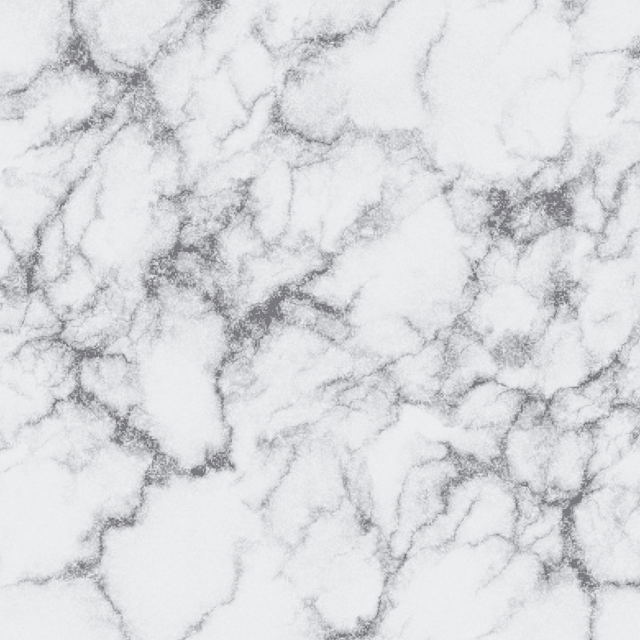
Give the GLSL for this texture, as a Shadertoy shader.

```glsl
vec2 hash22(vec2 p) {
    vec3 h = fract(p.xyx * vec3(0.1031, 0.1030, 0.0973));
    h += dot(h, h.yzx + 33.33);
    return fract((h.xx + h.yz) * h.zy);
}

float noise(vec2 p) {
    vec2 cell = floor(p), f = fract(p);
    f = f * f * (3.0 - 2.0 * f);
    float low = mix(hash22(cell).x, hash22(cell + vec2(1, 0)).x, f.x);
    float high = mix(hash22(cell + vec2(0, 1)).x, hash22(cell + vec2(1, 1)).x, f.x);
    return mix(low, high, f.y);
}

float fbm(vec2 p) {
    float sum = 0.0, gain = 0.5;
    for (int i = 0; i < 5; i++) {
        sum += gain * noise(p);
        p = mat2(1.6, 1.2, -1.2, 1.6) * p + 17.3;
        gain *= 0.5;
    }
    return sum / 0.97;
}

vec2 sway(vec2 p) {
    return vec2(fbm(p + 3.1), fbm(p + 41.7)) - 0.5;
}

// Distance to the nearest border of a Voronoi cell, with rounded corners
float crackDistance(vec2 p) {
    vec2 cell = floor(p), f = fract(p), nearest = vec2(0);
    float best = 9.0;
    for (int y = -1; y <= 1; y++)
    for (int x = -1; x <= 1; x++) {
        vec2 g = vec2(x, y);
        vec2 r = g + hash22(cell + g) - f;
        if (dot(r, r) < best) {
            best = dot(r, r);
            nearest = r;
        }
    }
    float sum = 0.0;
    for (int y = -2; y <= 2; y++)
    for (int x = -2; x <= 2; x++) {
        vec2 g = vec2(x, y);
        vec2 r = g + hash22(cell + g) - f;
        vec2 across = r - nearest;
        if (dot(across, across) > 0.0001)
            sum += exp(-16.0 * dot(0.5 * (r + nearest), normalize(across)));
    }
    return max(-log(sum) / 16.0, 0.0);
}

void mainImage(out vec4 fragColor, in vec2 fragCoord) {
    vec2 p = fragCoord / iResolution.y;

    // Ragged distortion, then a stretch along the rising diagonal
    vec2 q = p + 0.14 * sway(p * 4.0) + 0.05 * sway(p * 17.0) + 0.016 * sway(p * 60.0);
    q = vec2(0.80 * (q.x + q.y) * 0.7071, 1.2 * (q.y - q.x) * 0.7071) + 8.0;

    float slabs = crackDistance(q * 4.2);
    float stones = crackDistance(q * 11.5 + 5.0);
    float chips = crackDistance(q * 27.0 + 19.0);

    // Broken zones follow the borders of the large slabs
    float broken = smoothstep(0.38, 0.62, fbm(p * 3.2 + 11.0) + 0.20 * exp(-8.0 * slabs) - 0.08);
    float presence = smoothstep(0.25, 0.75, noise(q * 8.0 + 29.0));
    float patches = smoothstep(0.46, 0.70, fbm(q * 14.0 + 51.0));
    float wisps = smoothstep(0.3, 0.7, fbm(q * 18.0 + 90.0));

    // Veins with soft halos and sharp dark cores
    float ink = presence * (0.12 * exp(-12.0 * slabs) + 0.42 * exp(-55.0 * slabs));
    ink += broken * wisps * (0.12 * exp(-8.0 * stones) + 0.34 * exp(-28.0 * stones));
    ink += broken * patches * (0.34 * exp(-6.0 * stones) + 0.28 * exp(-16.0 * chips));

    // Faint clouds and crystalline grain
    ink += 0.04 * smoothstep(0.4, 0.7, fbm(p * 6.0 + 77.0));
    float grain = noise(p * 390.0) - 0.5;
    ink *= 1.0 + 1.1 * grain + 1.5 * (fbm(p * 85.0) - 0.5);
    ink += 0.035 * grain;

    vec3 marble = mix(vec3(0.924, 0.930, 0.938), vec3(0.48, 0.48, 0.50), clamp(ink, -0.05, 1.0));
    fragColor = vec4(marble, 1.0);
}
```
